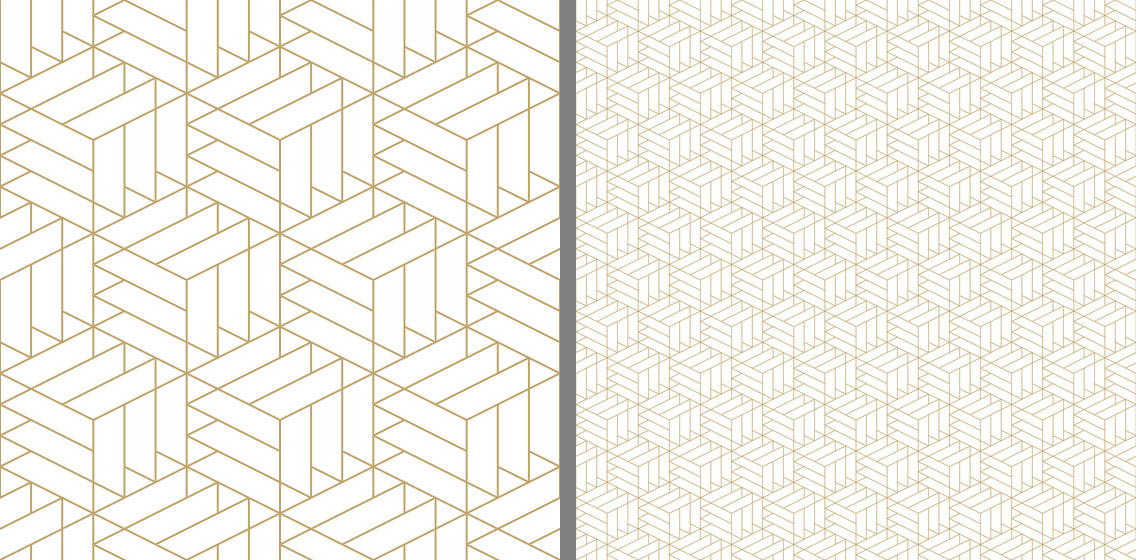
Left, the tile; right, the same tile 3 across and 3 down.
Write a Shadertoy shader that draws this pattern.

```glsl
// Thin gold outlines of stacked cubes on white, each face cut into three strips with mitred ends.
// The canvas is split into staggered hexagons, each hexagon into three faces, and every
// face is drawn by one distance function in its own skewed coordinates.

const vec2 REPEATS = vec2(3.0, 2.0);        // staggered pairs of cubes across and up
const vec2 PERIOD = vec2(6.0, 18.0);        // size of one repeat in grid units
const float STRIPS = 3.0;                   // strips per cube face
const float LINE_WIDTH = 0.0035;            // share of the canvas
const vec3 PAPER = vec3(1.0);
const vec3 GOLD = vec3(0.74, 0.63, 0.40);

// Offset from the nearest point of a rectangular lattice
vec2 latticeOffset(vec2 p, vec2 period) {
    return p - period * round(p / period);
}

// Radius of the hexagon ring through p
float hexRadius(vec2 p) {
    p = abs(p);
    return max(2.0 * p.x, p.x + p.y);
}

// Position relative to the centre of the enclosing cube
vec2 cubeOffset(vec2 p, vec2 period) {
    vec2 even = latticeOffset(p, period);
    vec2 odd = latticeOffset(p - 0.5 * period, period);
    return hexRadius(even) < hexRadius(odd) ? even : odd;
}

// Distance to the lines of a face: s runs across the strips, t along them.
// scale holds the canvas length of one step in s, t and t - s.
float faceDistance(float s, float t, vec3 scale, float strips) {
    float sides = abs(s - round(s)) * scale.x;
    float ends = min(abs(t), abs(strips - t)) * scale.y;
    float mitre = abs(t - (strips - 1.0) - fract(s)) * scale.z;
    return min(sides, min(ends, mitre));
}

// Distance to the nearest line of a cube, by choice of its visible face
float cubeDistance(vec2 p, vec3 scale, float strips) {
    // Three axes that sum to zero; the faces permute them cyclically
    vec3 q = vec3(p.x, 0.5 * (p.y - p.x), -0.5 * (p.x + p.y));
    if (q.x >= 0.0 && q.y <= 0.0) return faceDistance(q.x, -q.y, scale.xyz, strips);
    if (q.z >= 0.0 && q.x <= 0.0) return faceDistance(q.z, -q.x, scale.zxy, strips);
    return faceDistance(q.y, -q.z, scale.yzx, strips);
}

void mainImage(out vec4 fragColor, in vec2 fragCoord) {
    vec2 uv = fragCoord / iResolution.xy;
    float pixel = 1.0 / min(iResolution.x, iResolution.y);

    // Grid units, and the canvas length of one step along each axis
    vec2 density = REPEATS * PERIOD;
    float slantStep = 2.0 / length(density);
    vec3 scale = vec3(1.0 / density.x, slantStep, slantStep);

    vec2 p = cubeOffset(uv * density, PERIOD);
    float d = cubeDistance(p, scale, STRIPS);

    // Line coverage with a one-pixel soft edge
    float ink = clamp((0.5 * LINE_WIDTH - d) / pixel + 0.5, 0.0, 1.0);
    fragColor = vec4(mix(PAPER, GOLD, ink), 1.0);
}
```
